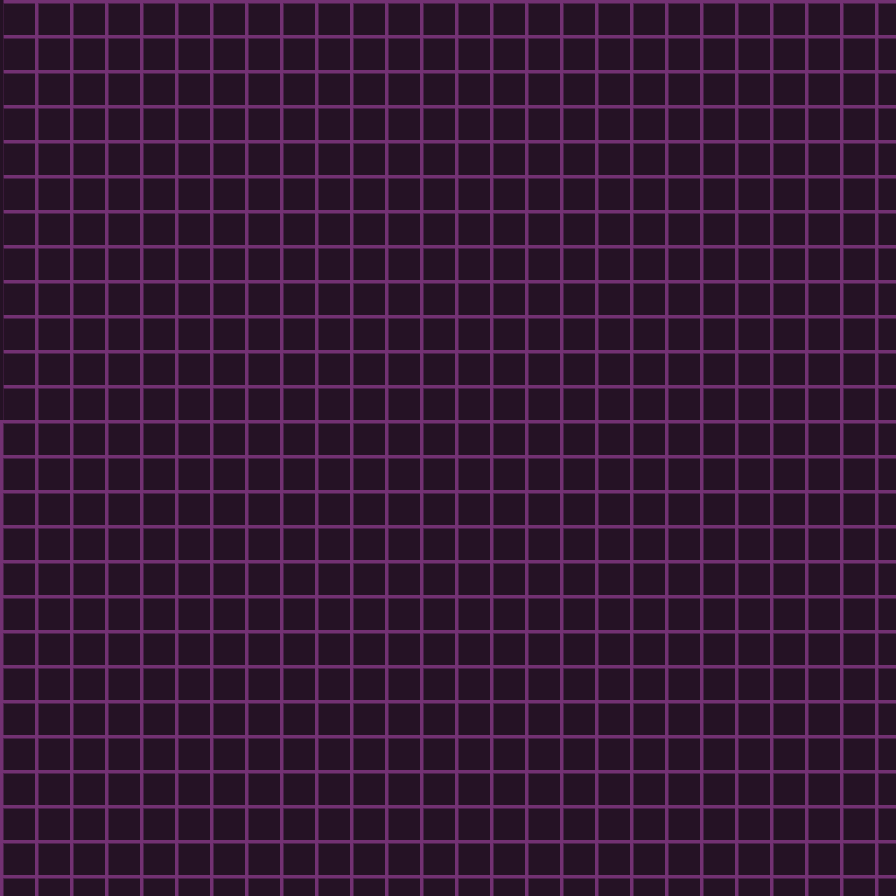
This pattern is drawn by a WebGL 1 fragment shader. Its source:

```glsl
precision highp float;
// Thin purple square grid on a dark plum ground, with a worn gap on the left border.

#define REPEATS 25.6            // cells across and down the canvas
#define LINE_WIDTH 0.1          // line width as a share of one cell
#define GAP_ROWS 12.0           // rows from the top without a left border line
#define GROUND_COLOR vec3(0.147, 0.070, 0.147)
#define LINE_COLOR vec3(0.450, 0.192, 0.450)

uniform vec2 u_resolution;

// Smoothed coverage of the lines that start at each whole cell coordinate.
vec2 lineCoverage(vec2 cell, vec2 pixel) {
  vec2 offset = abs(fract(cell - 0.5 * LINE_WIDTH + 0.5) - 0.5);
  return clamp((0.5 * LINE_WIDTH - offset) / pixel + 0.5, 0.0, 1.0);
}

// Smoothed step that is 1 below the edge.
float below(float value, float edge, float pixel) {
  return clamp((edge - value) / pixel + 0.5, 0.0, 1.0);
}

void main() {
  // Cell coordinates, counted from the top left corner
  vec2 pixel = REPEATS / u_resolution;
  vec2 cell = gl_FragCoord.xy * pixel;
  cell.y = REPEATS - cell.y;

  // Union of the vertical and horizontal lines
  vec2 lines = lineCoverage(cell, pixel);
  float grid = max(lines.x, lines.y);

  // Missing upper stretch of the left border
  float gap = below(cell.x, LINE_WIDTH, pixel.x) * below(cell.y, GAP_ROWS, pixel.y);
  grid *= 1.0 - gap;

  gl_FragColor = vec4(mix(GROUND_COLOR, LINE_COLOR, grid), 1.0);
}
```
